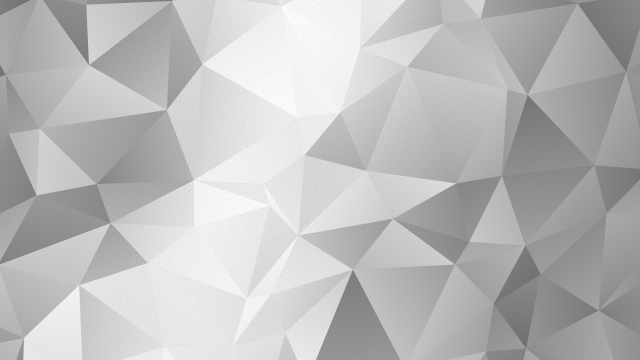
Reproduce this background procedurally as a WebGL 1 fragment shader.

```glsl
precision highp float;

uniform vec2 u_resolution;

#define GRID 5.3          // facet cells per canvas height
#define JITTER 0.43       // vertex displacement, below 0.5
#define SKEW 0.28         // lean of the facets
#define BAND_X 0.47       // foot of the light band
#define BAND_SLOPE 0.44   // lean of the light band
#define CORE_WIDTH 0.28   // reach of the flat, bright core
#define GLOW_WIDTH 0.72   // reach of the wide glow
#define TONE_BIAS 0.7     // below 1.0 favours light facets
#define FACET_SLOPE 0.5   // gradient inside a facet
#define GRAIN 0.035

float hash(vec2 p) {
    vec3 q = fract(p.xyx * vec3(0.1031, 0.1030, 0.0973));
    q += dot(q, q.yzx + 33.33);
    return fract((q.x + q.y) * q.z);
}

vec2 hash2(vec2 p) {
    return vec2(hash(p + 17.3), hash(p + 71.9));
}

vec2 direction(vec2 p) {
    float angle = 6.2832 * hash(p);
    return vec2(cos(angle), sin(angle));
}

float gradientNoise(vec2 p) {
    vec2 i = floor(p), f = p - i;
    vec2 u = f * f * f * (f * (f * 6.0 - 15.0) + 10.0);
    vec2 e = vec2(1.0, 0.0);
    float bottom = mix(dot(direction(i), f),
                       dot(direction(i + e.xy), f - e.xy), u.x);
    float top = mix(dot(direction(i + e.yx), f - e.yx),
                    dot(direction(i + e.xx), f - e.xx), u.x);
    return mix(bottom, top, u.y);
}

float cross2(vec2 a, vec2 b) {
    return a.x * b.y - a.y * b.x;
}

// Jittered lattice point, in canvas units
vec2 vertex(vec2 id) {
    vec2 q = (id + (hash2(id) * 2.0 - 1.0) * JITTER) / GRID;
    return vec2(q.x + SKEW * q.y, q.y);
}

// Distance to the line a-b, positive on its left
float edgeDistance(vec2 p, vec2 a, vec2 b) {
    return cross2(normalize(b - a), p - a);
}

float bandDistance(vec2 p) {
    return p.x - BAND_X - BAND_SLOPE * p.y + 0.12 * gradientNoise(p * 2.3);
}

float falloff(float d, float width) {
    return exp(-d * d / (width * width));
}

float facetShade(vec2 p, vec2 center, vec2 seed) {
    float d = bandDistance(mix(p, center, 0.6));
    float core = falloff(d, CORE_WIDTH);
    float dark = mix(0.44, 0.90, core);
    float light = mix(0.62, 0.965, falloff(d, GLOW_WIDTH));
    float shade = mix(dark, light, pow(hash(seed), TONE_BIAS));
    float slope = dot(p - center, direction(seed + 5.7));
    return shade + FACET_SLOPE * (1.0 - 0.8 * core) * slope;
}

// Returns (shade * coverage, coverage) of one counter-clockwise triangle
vec2 facet(vec2 p, vec2 a, vec2 b, vec2 c, vec2 seed, float pixel) {
    float inside = min(edgeDistance(p, a, b),
                       min(edgeDistance(p, b, c), edgeDistance(p, c, a)));
    float coverage = clamp(0.5 + inside / pixel, 0.0, 1.0);
    if (coverage <= 0.0) return vec2(0.0);
    return vec2(facetShade(p, (a + b + c) / 3.0, seed), 1.0) * coverage;
}

// Splits a cell along a diagonal that lies within it
vec2 cellFacets(vec2 p, vec2 id, float pixel) {
    vec2 a = vertex(id), b = vertex(id + vec2(1.0, 0.0));
    vec2 c = vertex(id + 1.0), d = vertex(id + vec2(0.0, 1.0));
    bool acFits = min(cross2(b - a, c - a), cross2(c - a, d - a)) > 0.0;
    bool bdFits = min(cross2(b - a, d - a), cross2(c - b, d - b)) > 0.0;
    bool acShorter = length(c - a) * mix(0.6, 1.5, hash(id + 3.1)) < length(d - b);
    vec2 s1 = id + 40.0, s2 = id + 90.5;
    if (acFits && (acShorter || !bdFits)) {
        return facet(p, a, b, c, s1, pixel) + facet(p, a, c, d, s2, pixel);
    }
    return facet(p, a, b, d, s1, pixel) + facet(p, b, c, d, s2, pixel);
}

void main() {
    float pixel = 1.0 / u_resolution.y;
    vec2 p = gl_FragCoord.xy * pixel;
    vec2 cell = floor(vec2(p.x - SKEW * p.y, p.y) * GRID);

    // Blend the facets that touch this pixel
    vec2 sum = vec2(0.0);
    for (int y = -1; y <= 1; y++) {
        for (int x = -1; x <= 1; x++) {
            sum += cellFacets(p, cell + vec2(float(x), float(y)), pixel);
        }
    }
    float shade = sum.x / max(sum.y, 0.001);

    // Fine grain, strongest in the light
    float lit = falloff(bandDistance(p), 0.4);
    shade += GRAIN * mix(0.2, 1.0, lit) * gradientNoise(p * 190.0 + 0.37);
    gl_FragColor = vec4(vec3(clamp(shade, 0.0, 1.0)), 1.0);
}
```
